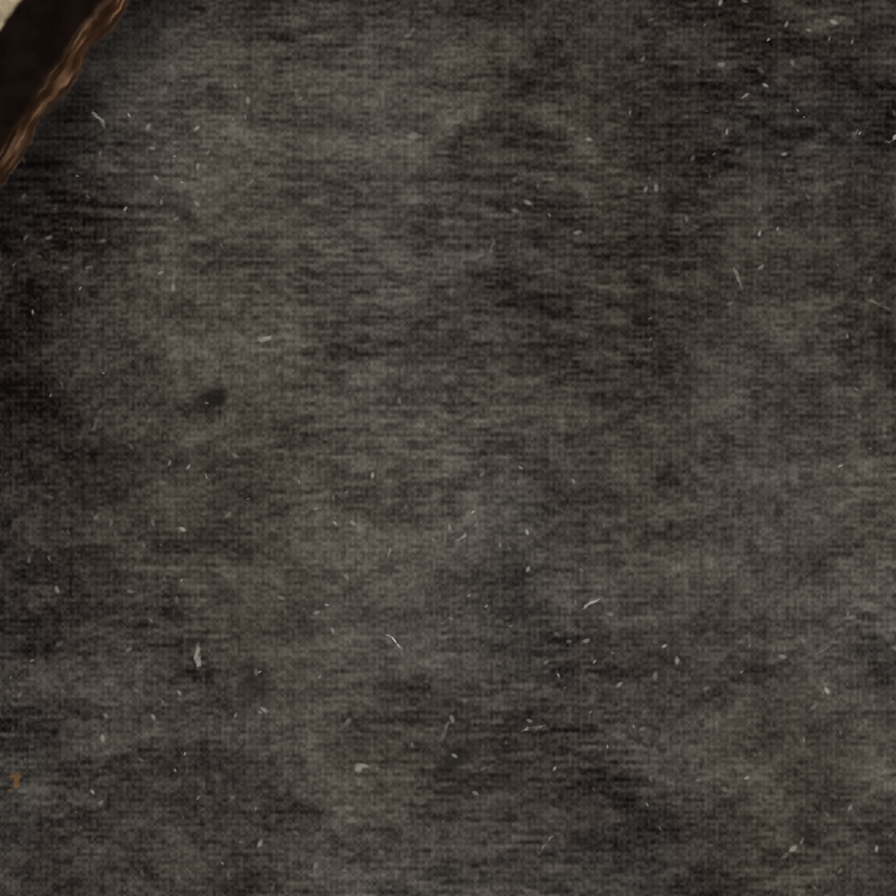
Give the GLSL for this texture, as a WebGL 2 fragment shader.

```glsl
#version 300 es
precision highp float;
// Worn charcoal canvas with cloudy stains, woven grain, pale flecks, dark pits and a torn corner.
#define DARK vec3(0.165, 0.147, 0.137)
#define LIGHT vec3(0.365, 0.343, 0.315)
#define FLECK vec3(0.74, 0.73, 0.69)
#define RUST vec3(0.50, 0.35, 0.19)
#define TONE 0.48
#define CLOUD 1.15
#define SMEAR 0.95
#define GRAIN 0.50
#define THREADS 145.0
#define WEAVE 0.05
#define FLECK_DENSITY 0.15
#define PIT_DENSITY 0.18

uniform vec2 u_resolution;
out vec4 fragColor;

float hash(vec2 p) {
  return fract(sin(dot(p, vec2(127.1, 311.7))) * 43758.5453);
}

float noise(vec2 p) {
  vec2 i = floor(p), f = fract(p);
  f = f * f * (3.0 - 2.0 * f);
  return mix(mix(hash(i), hash(i + vec2(1, 0)), f.x),
             mix(hash(i + vec2(0, 1)), hash(i + vec2(1, 1)), f.x), f.y);
}

float fbm(vec2 p) {
  float sum = 0.0, amp = 0.5;
  for (int i = 0; i < 5; i++) {
    sum += amp * noise(p);
    p = mat2(0.8, 0.6, -0.6, 0.8) * p * 2.03 + 17.3;
    amp *= 0.5;
  }
  return sum / 0.97;
}

// Randomly turned ellipses, one per chosen cell; size holds the half axes.
float scatter(vec2 p, float cells, float density, vec2 size, float soft, float seed) {
  vec2 home = floor(p * cells);
  float cover = 0.0;
  for (int y = -1; y <= 1; y++) {
    for (int x = -1; x <= 1; x++) {
      vec2 id = home + vec2(x, y) + seed;
      if (hash(id) > density) continue;
      vec2 centre = (id - seed + vec2(hash(id + 3.1), hash(id + 7.7))) / cells;
      float angle = 3.14159 * hash(id + 11.3);
      float c = cos(angle), s = sin(angle);
      vec2 q = mat2(c, -s, s, c) * (p - centre);
      q.y += 12.0 * q.x * q.x * (hash(id + 5.9) - 0.5);
      float scale = mix(0.5, 1.2, hash(id + 13.9));
      float d = length(q / (size * scale));
      float power = mix(0.25, 1.0, pow(hash(id + 19.1), 2.0));
      cover = max(cover, power * (1.0 - smoothstep(1.0 - soft, 1.0 + soft, d)));
    }
  }
  return cover;
}

// Cloudy stains, sideways smears and thread grain, as a tone from dark to light.
float clothTone(vec2 p) {
  vec2 warp = p + 0.05 * vec2(noise(p * 9.0), noise(p * 9.0 + 40.0));
  float tone = TONE + CLOUD * (fbm(warp * 4.5) - 0.5);
  tone += SMEAR * (fbm(warp * vec2(17.0, 30.0) + 9.0) - 0.5);
  tone += GRAIN * (noise(p * vec2(115.0, 215.0)) - 0.5);
  tone += GRAIN * (noise(p * vec2(330.0, 300.0) + 60.0) - 0.5);
  float worn = smoothstep(0.4, 0.65, fbm(p * 6.0 + 30.0));
  tone += 0.6 * worn * (noise(p * vec2(32.0, 200.0) + 5.0) - 0.5);
  vec2 thread = sin(6.28318 * THREADS * p + 2.0 * noise(p * 30.0));
  return tone + WEAVE * (thread.x + thread.y);
}

void main() {
  vec2 p = gl_FragCoord.xy / u_resolution.y;
  float rough = fbm(p * 60.0);
  float tone = clothTone(p);

  // Shade along the left side
  tone -= 0.4 * (1.0 - smoothstep(0.0, 0.28, p.x)) * smoothstep(0.2, 0.55, p.y);

  // Faint broken creases
  float crease = abs(fbm(p * 3.5 + 70.0) - 0.5);
  float gaps = smoothstep(0.52, 0.68, noise(p * 11.0 + 21.0));
  tone += 0.35 * gaps * (1.0 - smoothstep(0.0, 0.012, crease)) * (rough * 2.0 - 0.4);
  vec3 colour = mix(DARK, LIGHT, clamp(tone, -0.5, 1.5));
  colour += vec3(0.012, 0.002, -0.008) * (noise(p * 7.0 + 50.0) - 0.4);

  // Soft dark pits and small rust spots
  vec2 ragged = p + 0.012 * (vec2(rough, fbm(p * 60.0 + 33.0)) - 0.5);
  float pit = scatter(ragged, 7.0, PIT_DENSITY, vec2(0.022, 0.012), 0.6, 3.0);
  colour = mix(colour, DARK * 0.45, 0.85 * pit);
  float rust = scatter(ragged, 4.0, 0.13, vec2(0.017, 0.011), 0.4, 91.0);
  colour = mix(colour, RUST, rust * smoothstep(0.45, 0.65, noise(p * 170.0)));

  // Pale chips, then fine specks gathered in patches
  float chips = scatter(ragged, 13.0, FLECK_DENSITY, vec2(0.015, 0.0024), 0.5, 17.0);
  chips *= smoothstep(0.25, 0.6, noise(p * 130.0 + 8.0));
  float patches = smoothstep(0.38, 0.65, fbm(p * 5.0 + 80.0));
  float specks = scatter(p, 48.0, 0.22, vec2(0.0036, 0.0020), 0.6, 41.0);
  colour = mix(colour, FLECK, max(0.9 * chips, 0.65 * specks * patches));

  // Torn upper left corner: shadow, dark hollow, frayed brown lip and pale backing
  vec2 along = normalize(vec2(0.14, 0.20));
  vec2 fromTear = p - vec2(0.0, 0.80);
  float tear = dot(fromTear, vec2(-along.y, along.x)) + 0.02 * (fbm(p * 22.0) - 0.5);
  colour *= mix(1.0, 0.6, smoothstep(-0.10, 0.0, tear));
  colour = mix(colour, vec3(0.075, 0.052, 0.038) * (0.6 + rough), smoothstep(-0.004, 0.004, tear));
  float fibre = noise(vec2(dot(fromTear, along) * 45.0, tear * 330.0));
  float lip = smoothstep(-0.006, 0.002, tear) * (1.0 - smoothstep(0.008, 0.026, tear));
  colour = mix(colour, mix(vec3(0.20, 0.12, 0.07), vec3(0.68, 0.52, 0.39), fibre * fibre), lip * (0.45 + 0.55 * rough));
  colour = mix(colour, vec3(0.72, 0.65, 0.52) * (0.6 + 0.6 * rough), smoothstep(0.094, 0.102, tear));

  fragColor = vec4(clamp(colour, 0.0, 1.0), 1.0);
}
```
